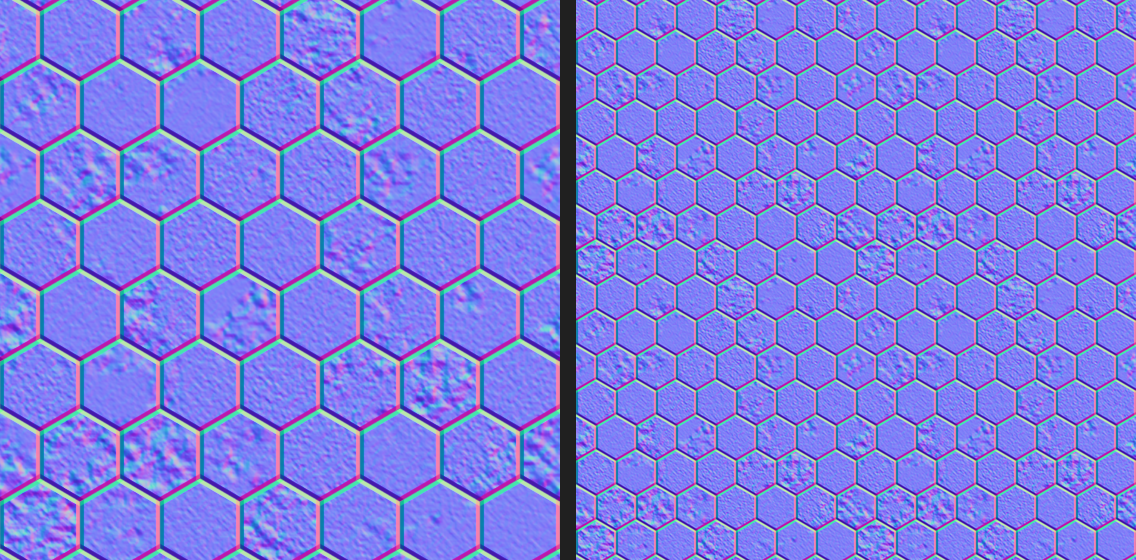
Left: one tile. Right: repeated 2 by 2.
This texture map is drawn by a Shadertoy shader. Its source:

```glsl
// Tiling normal map of bevelled hexagonal tiles with uneven, worn stone faces.

const vec2  REPEATS     = vec2(7.0, 4.0);    // tiles across, pairs of rows up
const vec2  CELL        = vec2(1.0, 1.7320508); // row pair size, in tile widths
const float BEVEL_WIDTH = 0.047;             // in tile widths
const float BEVEL_SOFT  = 0.013;
const float BEVEL_SLOPE = 2.5;
const float SEAM_SOFT   = 0.012;
const float GRAIN_MIN   = 0.10;
const float GRAIN_MAX   = 0.42;
const float WEAR_SLOPE  = 0.75;
const float FACE_BLUE   = 0.97;
const float SAMPLE_STEP = 0.0013;            // in canvas widths

float hash(vec2 p) {
    vec3 q = fract(vec3(p.xyx) * 0.1031);
    q += dot(q, q.yzx + 33.33);
    return fract((q.x + q.y) * q.z);
}

// Value noise that wraps after a whole number of cells.
float wrapNoise(vec2 p, vec2 period) {
    vec2 i = floor(p), f = fract(p);
    f = f * f * f * (f * (f * 6.0 - 15.0) + 10.0);
    vec2 lo = mod(i, period), hi = mod(i + 1.0, period);
    return mix(mix(hash(lo), hash(vec2(hi.x, lo.y)), f.x),
               mix(hash(vec2(lo.x, hi.y)), hash(hi), f.x), f.y);
}

// Octave whose height shrinks with its cells, so slopes stay comparable.
float octave(vec2 uv, vec2 period) {
    return wrapNoise(uv * period, period) / period.x;
}

// Surface height; the diagonal axes stretch the marks and still wrap.
float faceHeight(vec2 uv, float grain, float wear) {
    vec2 diagonal = vec2(uv.x + uv.y, uv.x - uv.y);
    float fine = octave(diagonal, vec2(112.0, 72.0)) * 0.6
               + octave(uv, vec2(180.0)) * 0.6;
    float coarse = octave(diagonal, vec2(42.0, 24.0)) * 0.5
                 + octave(uv, vec2(47.0)) * 0.5
                 + octave(uv, vec2(96.0)) * 0.7;
    return grain * fine + wear * coarse;
}

// Offset from the nearest tile centre in tile widths, and the wrapped tile id.
vec2 hexTile(vec2 uv, out vec2 id) {
    vec2 a = uv * REPEATS - vec2(0.5, 0.25);
    vec2 b = uv * REPEATS - vec2(0.0, 0.75);
    vec2 idA = floor(a + 0.5), idB = floor(b + 0.5);
    vec2 offsetA = (a - idA) * CELL, offsetB = (b - idB) * CELL;
    bool useA = dot(offsetA, offsetA) < dot(offsetB, offsetB);
    id = useA ? mod(idA, REPEATS) : mod(idB, REPEATS) + vec2(31.0, 17.0);
    return useA ? offsetA : offsetB;
}

void mainImage(out vec4 fragColor, in vec2 fragCoord) {
    vec2 uv = fragCoord / iResolution.xy;
    float pixel = REPEATS.x / iResolution.x;
    vec2 id;
    vec2 offset = hexTile(uv, id);

    // Bevels: each side pair tilts outward near its edge.
    float soft = max(BEVEL_SOFT, pixel * 0.7);
    float edge = 1.0;
    float bevel = 0.0;
    vec2 bevelTilt = vec2(0.0);
    for (int k = 0; k < 3; k++) {
        float angle = float(k) * 1.0471976;
        vec2 axis = vec2(cos(angle), sin(angle));
        float side = dot(offset, axis);
        float d = 0.5 - abs(side);
        float w = 1.0 - smoothstep(BEVEL_WIDTH - soft, BEVEL_WIDTH + soft, d);
        bevelTilt += axis * sign(side) * w;
        bevel = max(bevel, w);
        edge = min(edge, d);
    }

    // Wear: each tile has its own grain and its own share of rough patches.
    float grain = mix(GRAIN_MIN, GRAIN_MAX, hash(id + 5.0));
    float tileWear = hash(id + 71.0);
    float patches = 0.65 * wrapNoise(uv * 17.0, vec2(17.0))
                  + 0.35 * wrapNoise(uv * 41.0, vec2(41.0));
    float threshold = mix(0.75, 0.25, tileWear);
    float wear = WEAR_SLOPE * mix(0.35, 1.0, tileWear)
               * smoothstep(threshold, threshold + 0.3, patches);

    // Face tilt from the height differences.
    vec2 s = vec2(SAMPLE_STEP, 0.0);
    vec2 faceTilt = vec2(
        faceHeight(uv - s.xy, grain, wear) - faceHeight(uv + s.xy, grain, wear),
        faceHeight(uv - s.yx, grain, wear) - faceHeight(uv + s.yx, grain, wear))
        / (2.0 * SAMPLE_STEP);

    // Combine, blending the opposed bevels where two tiles meet.
    vec2 tilt = faceTilt * (1.0 - 0.8 * bevel) + bevelTilt * BEVEL_SLOPE;
    vec3 normal = normalize(vec3(tilt, 1.0));
    normal.xy *= smoothstep(-0.3, 1.0, edge / max(SEAM_SOFT, pixel * 0.6));
    vec3 color = 0.5 + 0.5 * normal;
    color.b *= FACE_BLUE;
    fragColor = vec4(color, 1.0);
}
```
